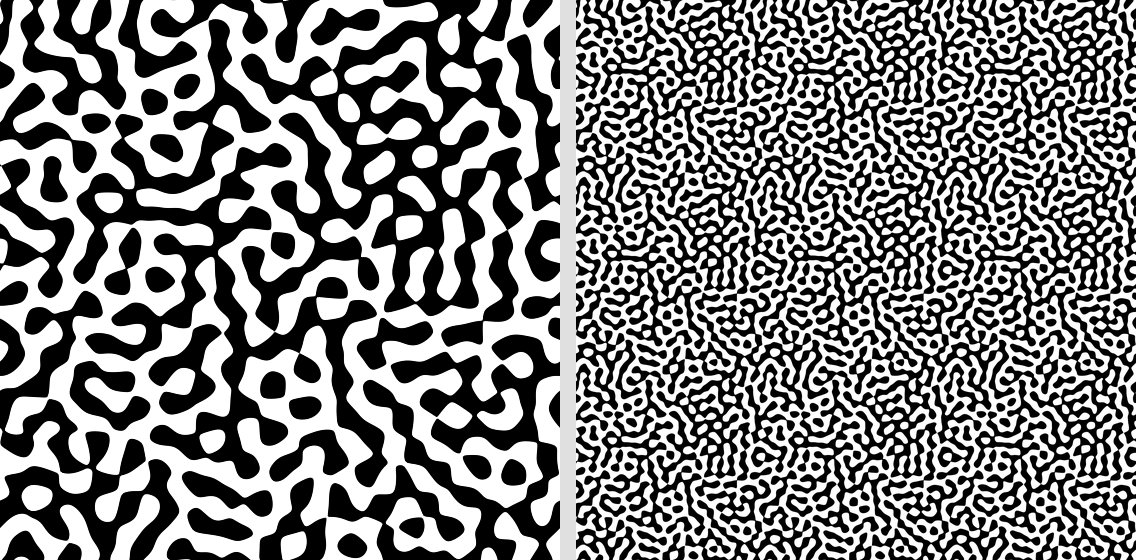
Left: one tile. Right: repeated 3 by 3.
A Shadertoy shader for this pattern:

```glsl
#define WAVES 180          // plane waves in the sum
#define FREQUENCY 16.5     // mean cycles across the canvas
#define SPREAD 4.5         // largest deviation from the mean frequency
#define THRESHOLD 0.0      // level separating the two colours
#define EDGE 0.6           // half width of the edge, in screen steps
#define SEED 3.0
#define DARK vec3(0.0)
#define LIGHT vec3(1.0)

const float PI = 3.14159265;

float hash(vec2 p) {
    return fract(sin(dot(p, vec2(127.1, 311.7))) * 43758.5453);
}

// Band-limited noise: waves of similar length in every direction.
// Whole-number wave vectors make it wrap on both axes.
float labyrinthField(vec2 uv) {
    float sum = 0.0;
    for (int i = 0; i < WAVES; i++) {
        float id = float(i);
        float angle = PI * (id + hash(vec2(id, SEED))) / float(WAVES);
        float offset = hash(vec2(id, SEED + 1.0)) + hash(vec2(id, SEED + 2.0)) - 1.0;
        float radius = FREQUENCY + SPREAD * offset;
        vec2 wave = floor(radius * vec2(cos(angle), sin(angle)) + 0.5);
        float phase = hash(vec2(id, SEED + 3.0));
        sum += cos(2.0 * PI * (dot(wave, uv) + phase));
    }
    return sum * sqrt(2.0 / float(WAVES));
}

void mainImage(out vec4 fragColor, in vec2 fragCoord) {
    vec2 uv = fragCoord / iResolution.xy;
    float field = labyrinthField(uv) - THRESHOLD;

    // Cut the field into two flat colours with a thin smooth edge
    float edge = EDGE * max(length(vec2(dFdx(field), dFdy(field))), 0.0001);
    float mask = smoothstep(-edge, edge, field);
    fragColor = vec4(mix(DARK, LIGHT, mask), 1.0);
}
```
